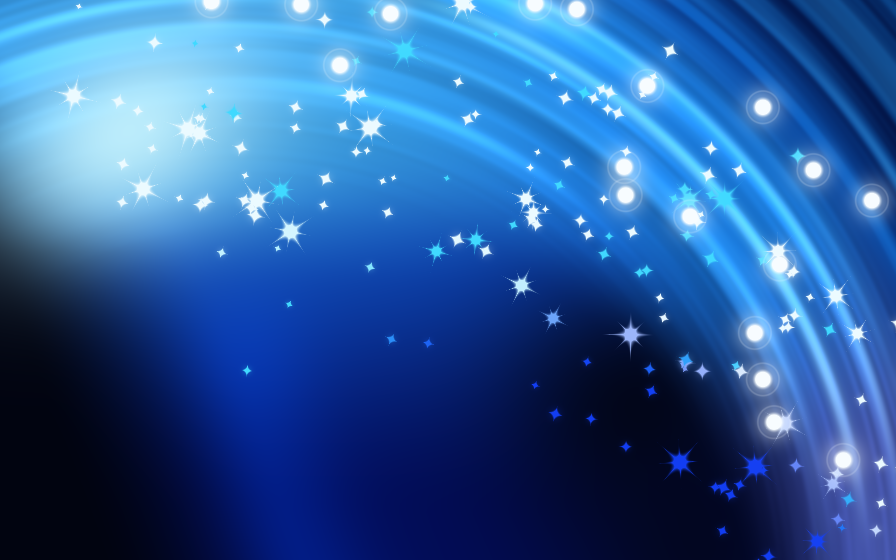
Write a WebGL 1 fragment shader that draws this background.

```glsl
precision highp float;

uniform vec2 u_resolution;

const vec3 NIGHT = vec3(0.008, 0.028, 0.125);
const vec3 DEEP = vec3(0.008, 0.05, 0.35);
const vec3 ROYAL = vec3(0.045, 0.25, 0.68);
const vec3 HAZE = vec3(0.17, 0.52, 0.83);
const vec3 AZURE = vec3(0.10, 0.48, 0.87);
const vec3 SKY = vec3(0.26, 0.67, 0.91);
const vec3 ICE = vec3(0.76, 0.94, 0.99);
const vec3 LILAC = vec3(0.27, 0.33, 0.66);
const vec3 CYAN = vec3(0.25, 0.85, 1.0);
const vec3 COBALT = vec3(0.07, 0.24, 0.95);

const vec2 ARC_CENTER = vec2(0.52, -0.167);
const float ARC_SPREAD = 0.12;
const float CREST = 1.02;
const vec2 GLOW_CENTER = vec2(0.23, 0.765);
const vec2 HOLLOW_CENTER = vec2(1.14, 0.28);
const int SMALL_STARS = 150;
const int BURSTS = 28;
const int ORBS = 25;

float hash(float n) {
  return fract(sin(n * 12.9898 + 4.1) * 43758.5);
}

float noise(vec2 p) {
  vec2 i = floor(p), f = fract(p);
  f = f * f * (3.0 - 2.0 * f);
  float n = i.x + i.y * 57.0;
  return mix(mix(hash(n), hash(n + 1.0), f.x),
             mix(hash(n + 57.0), hash(n + 58.0), f.x), f.y);
}

float bell(vec2 d, vec2 radius) {
  d /= radius;
  return exp(-dot(d, d));
}

vec2 rotate(vec2 p, float a) {
  float c = cos(a), s = sin(a);
  return vec2(c * p.x - s * p.y, s * p.x + c * p.y);
}

// Band coordinates: x is the angle, y the spread-corrected radius
vec2 toArc(vec2 p) {
  vec2 d = p - ARC_CENTER;
  float a = atan(d.y, d.x);
  return vec2(a, length(d) / (1.0 + ARC_SPREAD * a));
}

vec2 fromArc(float a, float s) {
  return ARC_CENTER + s * (1.0 + ARC_SPREAD * a) * vec2(cos(a), sin(a));
}

float innerEdge(float a) {
  return 0.90 - 0.12 * a;
}

float spark(vec2 q, float sharpness) {
  q = pow(abs(q), vec2(sharpness));
  return 1.0 - smoothstep(0.6, 1.0, q.x + q.y);
}

vec3 starTint(float a, float offset, float seed) {
  float lit = smoothstep(-0.14, 0.02, offset + 0.35 * (a - 0.75));
  float pale = step(0.4, seed + 0.3 * smoothstep(1.0, 1.5, a));
  pale *= smoothstep(-0.2, -0.04, offset);
  return mix(COBALT, mix(CYAN, vec3(0.92, 0.98, 1.0), pale), lit);
}

vec3 backdrop(vec2 p) {
  // Interior brightening upward, with a soft beam and a dark hollow
  vec3 col = mix(DEEP, ROYAL, smoothstep(0.08, 0.6, p.y));
  col = mix(col, HAZE, smoothstep(0.48, 0.8, p.y));
  float beam = p.x - 0.45 - 0.45 * (0.3 - p.y) * (0.6 - p.y);
  col += vec3(0.0, 0.06, 0.17) * exp(-beam * beam * 60.0) * (1.0 - smoothstep(0.3, 0.6, p.y));
  col = mix(col, NIGHT * 0.7, 0.95 * bell(p - HOLLOW_CENTER, vec2(0.25, 0.23)));
  col = mix(col, NIGHT * 0.7, 0.8 * bell(p - vec2(1.26, 0.0), vec2(0.26, 0.3)));

  // Sweeping band of fine streaks
  vec2 arc = toArc(p);
  float a = arc.x, s = arc.y, edge = innerEdge(a);
  float broad = noise(vec2(s * 15.0, a * 1.3));
  float fine = noise(vec2(s * 48.0 + 9.0, a * 1.6));
  float hair = noise(vec2(s * 120.0, a * 2.0 + 5.0));
  vec3 band = mix(LILAC, AZURE, smoothstep(0.3, 0.75, a));
  band = mix(band, SKY, 0.5 * smoothstep(0.95, 1.5, a));
  band *= 0.66 + 0.26 * broad + 0.22 * fine + 0.18 * hair;
  float outer = smoothstep(1.06, 1.36, s) * (1.0 - smoothstep(1.2, 1.6, a));
  float gloss = smoothstep(0.3, 0.85, 0.5 * broad + 0.4 * fine + 0.2 * hair);
  vec3 stripes = mix(vec3(0.015, 0.11, 0.42), vec3(0.05, 0.42, 0.88), gloss);
  band = mix(band, stripes * (1.0 - 0.4 * outer), smoothstep(0.0, 0.6, outer));
  col = mix(col, band, smoothstep(edge - 0.08, edge + 0.18, s));

  // Bright crest lines
  float fade = smoothstep(0.15, 0.5, a) * (1.0 - smoothstep(1.2, 1.5, a));
  float crest = exp(-pow((s - CREST) / 0.012, 2.0)) + 0.5 * exp(-pow((s - CREST - 0.07) / 0.008, 2.0));
  col += vec3(0.28, 0.38, 0.3) * crest * fade;
  col += vec3(0.18, 0.3, 0.28) * pow(fine, 4.0) * smoothstep(edge, edge + 0.2, s) * (1.0 - 0.5 * outer);

  // Shadow on the left, then the large pale glow
  float rise = p.y - 0.5;
  float light = smoothstep(0.0, 0.38, p.x + 0.35 * rise + 0.6 * max(rise - 0.05, 0.0));
  col = mix(NIGHT * 0.5, col, light);
  col = mix(col, SKY, 0.7 * bell(p - GLOW_CENTER - vec2(0.13, 0.02), vec2(0.42, 0.21)));
  return mix(col, ICE, 0.95 * bell(rotate(p - GLOW_CENTER, -0.5), vec2(0.25, 0.17)));
}

void main() {
  vec2 p = gl_FragCoord.xy / u_resolution.y;
  p.x += 0.5 * (1.6 - u_resolution.x / u_resolution.y);
  vec3 col = backdrop(p);

  // Small four-pointed stars
  for (int i = 0; i < SMALL_STARS; i++) {
    float n = float(i) + 1.0;
    float a = mix(0.18, 1.95, hash(n)), offset = 0.1 + 0.38 * (hash(n + 200.0) + hash(n + 400.0) - 1.0);
    vec2 d = p - fromArc(a, innerEdge(a) + offset);
    float size = mix(0.009, 0.022, hash(n + 600.0));
    float light = spark(rotate(d, 0.5 * hash(n + 800.0)) / size, 0.6) + 0.2 * bell(d, vec2(size * 0.6));
    col = mix(col, starTint(a, offset, hash(n + 900.0)), min(light, 1.0));
  }

  // Large bursts with long and short rays
  for (int i = 0; i < BURSTS; i++) {
    float n = float(i) + 1001.0;
    float a = mix(0.2, 1.95, (float(i) + hash(n)) / float(BURSTS)), offset = mix(-0.12, 0.3, hash(n + 100.0));
    vec2 d = p - fromArc(a, innerEdge(a) + offset);
    float size = mix(0.045, 0.072, hash(n + 200.0));
    vec2 q = rotate(d, hash(n + 300.0)) / size;
    float light = spark(q, 0.41) + spark(rotate(q, 0.785) * 1.3, 0.41) + 0.45 * bell(q, vec2(0.15));
    col = mix(col, starTint(a, offset, hash(n + 400.0)), min(light, 1.0));
  }

  // White orbs with halos and faint rings
  for (int i = 0; i < ORBS; i++) {
    float n = float(i) + 2001.0;
    float a = mix(0.26, 1.7, (float(i) + hash(n)) / float(ORBS));
    float r = length(p - fromArc(a, mix(0.88, 1.25, hash(n + 100.0))));
    float core = 1.0 - smoothstep(0.007, 0.02, r);
    float ring = 0.14 * (1.0 - smoothstep(0.0, 0.003, abs(r - 0.029)));
    col = mix(col, vec3(0.97, 0.99, 1.0), min(core + ring + 0.5 * exp(-r * r * 900.0), 1.0));
  }

  gl_FragColor = vec4(clamp(col, 0.0, 1.0), 1.0);
}
```
